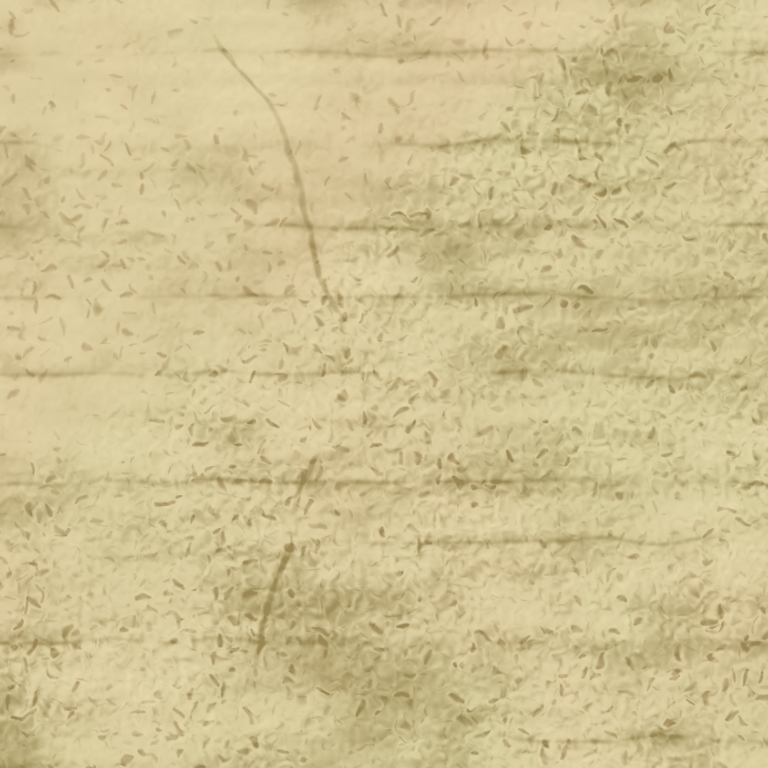
Write a three.js fragment shader that draws this texture.

```glsl
#define DARK vec3(0.67, 0.61, 0.41)
#define LIGHT vec3(0.87, 0.82, 0.64)
#define BASE_TONE 0.92
#define FLECK_CELLS 42.0
#define FLECK_DEPTH 0.85
#define GRAIN_SCALE 135.0
#define GRAIN_DEPTH 0.5
#define STREAK_DEPTH 0.36
#define BLOTCH_DEPTH 0.75
#define SEAM_COUNT 9.0
#define SEAM_DEPTH 0.55
#define CRACK_DEPTH 0.75

varying vec2 vUv;

vec2 hash2(vec2 p) {
  vec3 q = fract(p.xyx * vec3(0.1031, 0.1030, 0.0973));
  q += dot(q, q.yzx + 33.33);
  return fract((q.xx + q.yz) * q.zy);
}

float noise(vec2 p) {
  vec2 i = floor(p);
  vec2 f = fract(p);
  f = f * f * (3.0 - 2.0 * f);
  float low = mix(hash2(i).x, hash2(i + vec2(1.0, 0.0)).x, f.x);
  float high = mix(hash2(i + vec2(0.0, 1.0)).x, hash2(i + 1.0).x, f.x);
  return mix(low, high, f.y);
}

float fbm(vec2 p) {
  float sum = 0.0;
  float gain = 0.5;
  for (int i = 0; i < 4; i++) {
    sum += gain * noise(p);
    p = mat2(1.6, 1.2, -1.2, 1.6) * p + 17.3;
    gain *= 0.5;
  }
  return sum / 0.9375;
}

// Short, plump, randomly turned strokes: x is the stroke, y its pale rim
vec2 flecks(vec2 p, float density, float softness) {
  vec2 home = floor(p);
  vec2 cover = vec2(0.0);
  for (int y = -1; y <= 1; y++) {
    for (int x = -1; x <= 1; x++) {
      vec2 cell = home + vec2(float(x), float(y));
      vec2 place = hash2(cell + 11.0);
      vec2 shape = hash2(cell + 57.0);
      vec2 presence = hash2(cell + 93.0);
      vec2 offset = p - cell - place;
      float angle = 6.2832 * shape.x;
      vec2 along = vec2(cos(angle), sin(angle));
      float reach = mix(0.08, 0.36, shape.y);
      float t = clamp(dot(offset, along), -reach, reach);
      float width = mix(0.17, 0.27, presence.y) * (1.0 - 0.35 * abs(t) / reach);
      float d = length(offset - along * t) / width;
      float present = smoothstep(presence.x - 0.06, presence.x + 0.06, density) * mix(0.4, 1.0, place.x);
      float stroke = 1.0 - smoothstep(0.3 - softness, 1.0 + softness, d);
      float rim = smoothstep(0.9, 1.4, d) * (1.0 - smoothstep(1.4, 2.1, d));
      cover = max(cover, present * vec2(stroke, rim));
    }
  }
  return cover;
}

// Thin level lines that wander, break up and fade along their length
float seams(vec2 p) {
  float y = p.y * SEAM_COUNT + 0.1 * (noise(p * vec2(14.0, 4.0)) - 0.5);
  float row = floor(y);
  float centre = 0.3 + 0.4 * hash2(vec2(row, 5.0)).x;
  float d = abs(y - row - centre);
  float fade = smoothstep(0.2, 0.7, noise(vec2(p.x * 7.0, row * 3.7)));
  float broken = 0.2 + 1.3 * noise(p * vec2(50.0, 110.0));
  return fade * broken * (0.8 * exp(-d * d * 1100.0) + 0.35 * exp(-d * d * 60.0));
}

// One long bent crack, broken in its lower half
float crack(vec2 p) {
  float rise = p.y - 0.5;
  float bend = rise > 0.0 ? -0.75 * rise * rise : 0.3 * rise;
  float centre = 0.44 + bend + 0.025 * (noise(vec2(p.y * 14.0, 3.0)) - 0.5);
  float d = abs(p.x - centre + 0.005 * (noise(p * 60.0) - 0.5));
  float broken = smoothstep(0.3, 0.6, noise(vec2(p.y * 16.0, 8.0)) + 0.4 * step(0.0, rise));
  broken *= 0.5 + 0.7 * noise(p * 60.0);
  return broken * (1.0 - smoothstep(0.001, 0.007, d)) * (1.0 - smoothstep(0.92, 0.98, p.y));
}

void main() {
  vec2 p = vUv;
  vec2 warp = vec2(noise(p * 75.0), noise(p * 75.0 + 71.0)) - 0.5;
  vec2 bent = p + 0.009 * warp;

  // Smooth upper left, crisp lower right
  float crisp = smoothstep(-0.06, 0.06, 0.35 + 0.74 * p.x - p.y + 0.08 * (noise(p * 8.0) - 0.5));

  float blotch = fbm(p * vec2(4.5, 7.0) + 4.0) - 0.5;
  float mottle = fbm(p * vec2(22.0, 32.0) + 9.0) - 0.5;
  float streak = noise(bent * vec2(6.0, 58.0)) + 0.6 * noise(p * vec2(9.0, 24.0) + 31.0) - 0.8;
  float edge = (1.0 - smoothstep(0.0, 0.13, p.x)) * (1.0 - smoothstep(0.25, 0.5, p.y));
  float stain = smoothstep(0.56, 0.78, fbm(p * vec2(7.0, 9.0) + 40.0));

  // Fine relief grain lit from one side
  vec2 g = p * GRAIN_SCALE + 1.2 * warp;
  float grain = noise(g) - noise(g + vec2(0.7, -0.8));
  grain += 0.6 * (noise(g * 1.8 + 50.0) - 0.5);
  grain *= mix(0.35, 0.9, crisp) * (0.5 + 0.9 * noise(p * 9.0 + 23.0));

  // Fleck clusters: large, and small where the surface is crisp
  float cluster = smoothstep(0.32, 0.68, fbm(p * 7.0 + 12.0));
  vec2 large = flecks(bent * FLECK_CELLS, 0.15 + 0.6 * cluster, mix(0.25, 0.08, crisp));
  vec2 small = flecks(bent * FLECK_CELLS * 1.5 + 200.0, 0.12 + 0.5 * crisp, 0.15);

  float tone = BASE_TONE + BLOTCH_DEPTH * blotch + STREAK_DEPTH * streak + GRAIN_DEPTH * grain;
  tone += 0.5 * mottle + 0.1 * crisp * large.y;
  tone -= FLECK_DEPTH * large.x * mix(0.75, 1.0, crisp) + 0.42 * small.x;
  tone -= SEAM_DEPTH * seams(p) + CRACK_DEPTH * crack(p) + 0.35 * edge + 0.35 * stain;

  // Ease the highlights off so that the pale ground stays even
  tone -= 0.6 * max(tone - 0.88, 0.0);
  tone = clamp(tone, -0.35, 1.12);

  // Drift between rosy brown and olive
  float warmth = 0.2 + 1.2 * (fbm(p * 5.0 + 63.0) - 0.5) + 0.5 * (0.5 - crisp) + 0.6 * large.x;
  vec3 color = mix(DARK, LIGHT, tone) + vec3(0.02, -0.011, 0.004) * warmth;
  gl_FragColor = vec4(color, 1.0);
}
```
